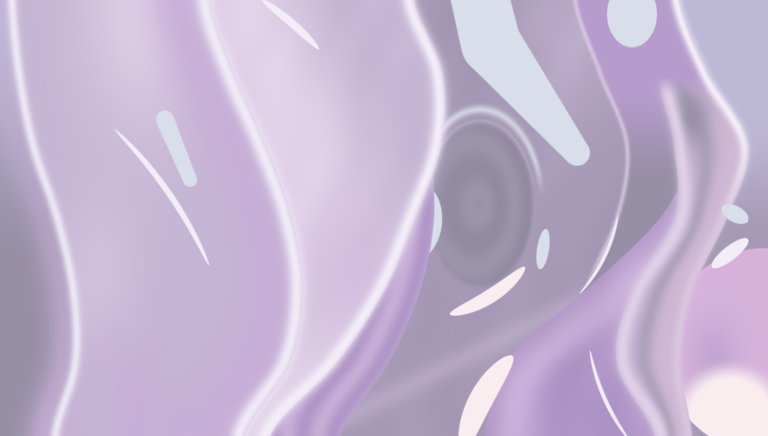
Reproduce this background procedurally as a WebGL 2 fragment shader.

```glsl
#version 300 es
precision highp float;
// Glossy lavender petals and ribbons folding over a misty swirl.
uniform vec2 u_resolution;
out vec4 fragColor;

// Canvas size in units; edges are x positions at seven even heights, bottom to top.
const vec2 SPAN = vec2(7.68, 4.34);
const float[7] LEFT_FOLD = float[](.56, .76, .74, .58, .34, .20, .13),
  MID_FOLD = float[](2.45, 2.90, 3.03, 2.92, 2.66, 2.34, 2.10),
  PETAL_RIM = float[](2.70, 3.36, 3.84, 4.15, 4.41, 4.42, 4.14),
  BAND = float[](3.40, 3.88, 4.20, 4.34, 4.30, 4.20, 4.00),
  SHEET = float[](5.30, 5.50, 5.84, 6.17, 6.27, 6.00, 5.75),
  LOWER = float[](4.85, 5.05, 5.85, 6.60, 7.00, 7.50, 8.00),
  RIBBON_IN = float[](6.55, 6.17, 6.32, 6.75, 6.74, 6.58, 6.60),
  RIBBON_OUT = float[](6.92, 6.81, 6.93, 7.27, 7.48, 7.08, 6.80);
const vec3 SHADE = vec3(.59, .56, .65), MIST = vec3(.65, .60, .71),
  VIOLET = vec3(.69, .59, .78), ORCHID = vec3(.78, .68, .84),
  LILAC = vec3(.77, .71, .83), PEARL = vec3(.88, .82, .91),
  WHITE = vec3(.95, .93, .97), ICE = vec3(.85, .87, .92),
  CREAM = vec3(.98, .93, .94), SKY = vec3(.74, .72, .84);
const vec2 SWIRL_CENTER = vec2(4.80, 2.30), SWIRL_RADII = vec2(.62, .95);

vec2 p;
vec3 col;
float pixel;

void paint(vec3 c, float amount) { col = mix(col, c, amount); }
float fill(float d) { return 1.0 - smoothstep(-pixel, pixel, d); }
float glow(float d, float w) { return exp(-d * d / (w * w)); }
float spot(vec2 c, vec2 r) { vec2 q = (p - c) / r; return exp(-dot(q, q)); }

// Catmull-Rom curve through the edge positions.
float curve(float k[7], float y) {
  float t = clamp(y / SPAN.y, 0.0, .9999) * 6.0, f = fract(t);
  int i = int(t);
  float a = k[max(i - 1, 0)], b = k[i], c = k[i + 1], d = k[min(i + 2, 6)];
  return b + .5 * f * (c - a + f * (2.0 * a - 5.0 * b + 4.0 * c - d + f * (3.0 * (b - c) + d - a)));
}

// Signed distance to an edge, negative on its left.
float side(float k[7]) {
  float slope = (curve(k, p.y + .02) - curve(k, p.y - .02)) / .04;
  return (p.x - curve(k, p.y)) / sqrt(1.0 + slope * slope);
}

float taper(vec2 a, vec2 b, float ra, float rb) {
  vec2 ab = b - a;
  float h = clamp(dot(p - a, ab) / dot(ab, ab), 0.0, 1.0);
  return length(p - a - h * ab) - mix(ra, rb, h);
}

// Highlight streak, widest at its middle and bowed sideways.
void glint(vec3 c, vec2 a, vec2 b, float w, float bow) {
  vec2 ab = b - a, n = normalize(vec2(-ab.y, ab.x));
  float h = clamp(dot(p - a, ab) / dot(ab, ab), 0.0, 1.0), arch = 4.0 * h * (1.0 - h);
  paint(c, fill(length(p - a - h * ab - n * bow * arch) - w * sqrt(arch)));
}

void main() {
  p = gl_FragCoord.xy / u_resolution * SPAN;
  pixel = SPAN.y / u_resolution.y;
  float up = p.y / SPAN.y;
  float silk = .6 * sin(p.x * 5.0 + 1.4 * sin(p.y * 1.7)) + .4 * sin(p.x * 11.0 - p.y * 3.0 + sin(p.y * 4.0));

  // Mist with a pale window and a dark swirl
  col = mix(MIST, LILAC, .7 * spot(vec2(5.75, 4.0), vec2(.5, .9))) + .012 * silk;
  paint(LILAC, .5 * glow(p.y - .55 - .5 * (p.x - 4.2), .12));
  paint(ICE, fill(min(taper(vec2(4.79, 4.4), vec2(4.91, 3.9), .29, .3),
                      taper(vec2(4.93, 3.88), vec2(5.77, 2.82), .3, .13))));
  vec2 q = (p - SWIRL_CENTER) / SWIRL_RADII;
  float r = length(q);
  paint(SHADE + .02 * sin(r * 12.0 + q.x * 2.0), 1.0 - smoothstep(.8, .9, r));
  paint(ICE, smoothstep(.05, .5, q.y) * (.8 * glow(r - 1.0, .045) + .2 * glow(r - .88, .02)));

  // Hollow behind the sheet, and the violet sheet below
  float d = side(SHEET);
  paint(mix(SHADE, VIOLET + .02, smoothstep(2.5, 3.5, p.y)), fill(-d));
  paint(PEARL, .7 * glow(d, .025) * smoothstep(1.4, 1.8, p.y));
  paint(ICE, fill(.28 * length((p - vec2(6.32, 4.2)) / vec2(.25, .33)) - .28));
  d = side(LOWER);
  paint(mix(VIOLET, ORCHID, glow(d - .25, .2)) + .02 * silk, fill(-d));

  // Twisting ribbon with a lit inner ridge
  float inner = side(RIBBON_IN), outer = side(RIBBON_OUT);
  float across = clamp(inner / max(inner - outer, .01), 0.0, 1.0);
  float body = 1.0 - smoothstep(3.35, 3.6, p.y);
  vec3 tone = mix(LILAC, vec3(.82, .72, .83), across);
  tone = mix(tone, MIST, .75 * glow(across - .42, .14));
  tone = mix(tone, SHADE, .9 * spot(vec2(6.9, 3.18), vec2(.2, .3)));
  paint(tone, fill(-inner) * body);
  paint(PEARL, .95 * glow(inner - .06, .07) * body);

  // Cool air and a rosy orb
  tone = mix(MIST, SKY, smoothstep(1.9, 3.2, p.y));
  vec3 orb = mix(vec3(.84, .7, .86), VIOLET, .5 * spot(vec2(7.15, .75), vec2(.25, .4)));
  orb = mix(orb, CREAM, smoothstep(.25, .6, spot(vec2(7.3, .15), vec2(.55))));
  tone = mix(tone, orb, fill(length(p - vec2(7.65, .85)) - 1.02));
  paint(tone, fill(-outer));
  paint(WHITE, glow(outer + .04, .05) * mix(.25, 1.0, smoothstep(2.0, 3.2, p.y)));

  // Pale drops
  glint(CREAM, vec2(4.5, 1.21), vec2(5.25, 1.68), .07, -.06);
  glint(ICE, vec2(5.4, 1.66), vec2(5.46, 2.06), .06, 0.0);
  glint(WHITE, vec2(5.8, 1.42), vec2(6.18, 2.2), .018, -.06);
  glint(CREAM, vec2(4.62, -.15), vec2(5.12, .8), .12, .07);
  glint(WHITE, vec2(5.9, .85), vec2(6.3, -.05), .02, -.06);
  glint(WHITE, vec2(7.12, 1.68), vec2(7.48, 1.96), .07, 0.0);
  glint(ICE, vec2(7.22, 2.28), vec2(7.48, 2.14), .08, 0.0);
  glint(ICE, vec2(4.25, 1.8), vec2(4.31, 2.45), .09, -.05);

  // Violet band and large petal
  d = side(BAND);
  paint(mix(VIOLET, ORCHID, .5 + .5 * sin(d * 22.0)), fill(d));
  d = side(PETAL_RIM);
  float fold = side(MID_FOLD);
  tone = mix(PEARL, LILAC, smoothstep(.3, 1.5, fold) * smoothstep(.1, .5, up));
  paint(mix(tone, ORCHID, .5 * spot(vec2(3.5, 1.6), vec2(.5, .9))) + .012 * silk, fill(d));
  paint(WHITE, glow(d + .05, .07));

  // Left petal
  tone = mix(LILAC, PEARL, spot(vec2(1.5, 4.3), vec2(.65, 1.2)));
  tone = mix(tone, ORCHID, .9 * glow(fold + .3, .35));
  tone = mix(tone, PEARL, .4 * spot(vec2(1.0, 1.6), vec2(.4, .8)));
  paint(mix(tone, ORCHID, (.5 + .5 * silk) * (1.0 - smoothstep(0.0, .4, up))), fill(fold));
  paint(WHITE, .95 * glow(fold + .06, .08));
  paint(ICE, fill(taper(vec2(1.65, 3.15), vec2(1.9, 2.55), .09, .07)));
  glint(WHITE, vec2(1.15, 3.05), vec2(2.09, 1.7), .03, .08);
  glint(WHITE, vec2(2.62, 4.34), vec2(3.19, 3.85), .04, .02);

  // Shadowed far-left fold
  d = side(LEFT_FOLD);
  tone = mix(SHADE, SKY, smoothstep(.4, .95, up));
  paint(mix(tone, ORCHID, .85 * glow(d + .12, .18) * (1.0 - .7 * up)), fill(d));
  paint(WHITE, .9 * glow(d + .01, .05));
  fragColor = vec4(col, 1.0);
}
```
